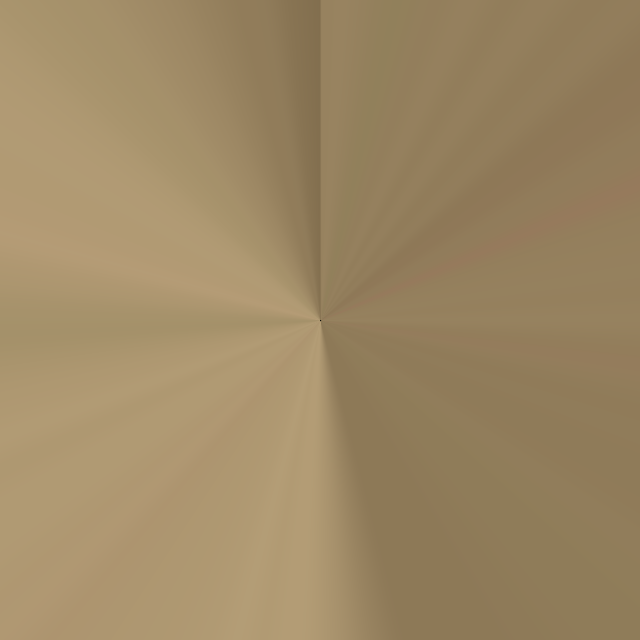
Give the GLSL for this background, as a WebGL 1 fragment shader.

```glsl
precision highp float;
// Conic sweep of brushed sand tones with soft angular beams and a seam at the top.

#define CENTER vec2(0.501, 0.499)
#define SHADE vec3(0.565, 0.485, 0.352)
#define SAND vec3(0.690, 0.602, 0.450)
#define DOT_COLOR vec3(0.06, 0.06, 0.04)
#define DOT_RADIUS 0.001
#define ROSE_TINT vec3(0.014, -0.014, 0.002)
#define OLIVE_TINT vec3(-0.010, 0.006, -0.008)
#define STREAK_COUNT 72.0
#define STREAK_AMOUNT 0.007

uniform vec2 u_resolution;

float hash(float n) {
  n = fract(n * 0.1031);
  n *= n + 33.33;
  return fract(n * (n + n));
}

// Value noise along the angle, from -1 to 1.
float streakNoise(float x) {
  float cell = floor(x);
  float f = fract(x);
  return 2.0 * mix(hash(cell), hash(cell + 1.0), f * f * (3.0 - 2.0 * f)) - 1.0;
}

// Soft beam around an angle, in degrees.
float beam(float angle, float middle, float width) {
  float d = (angle - middle) / width;
  return exp(-d * d);
}

// Brightness: dark right half, light left half that falls off toward the seam.
float sweepLight(float angle) {
  float light = smoothstep(165.0, 184.0, angle);
  light -= 1.4 * pow(max(angle - 300.0, 0.0) / 60.0, 1.5);
  light += 0.24 * beam(angle, 0.0, 8.0);
  light += 0.12 * beam(angle, 24.0, 18.0);
  light -= 0.07 * beam(angle, 53.0, 8.0);
  light += 0.18 * beam(angle, 84.0, 16.0);
  light -= 0.10 * beam(angle, 158.0, 12.0);
  light += 0.09 * beam(angle, 188.0, 9.0);
  light -= 0.08 * beam(angle, 222.0, 10.0);
  light -= 0.34 * beam(angle, 269.0, 8.0);
  light += 0.09 * beam(angle, 287.0, 9.0);
  return light;
}

vec3 sweepColor(float angle) {
  vec3 color = mix(SHADE, SAND, sweepLight(angle));

  // Rose and olive hue shifts
  float rose = beam(angle, 67.0, 2.8) + 0.5 * beam(angle, 98.0, 2.5);
  rose += 0.35 * beam(angle, 54.0, 6.0) + 0.3 * beam(angle, 222.0, 8.0);
  rose += 0.3 * beam(angle, 286.0, 7.0);
  float olive = 0.8 * beam(angle, 13.0, 4.0) + 0.6 * beam(angle, 268.0, 7.0);
  olive += 0.4 * beam(angle, 135.0, 9.0) + 0.4 * beam(angle, 319.0, 8.0);
  color += ROSE_TINT * rose + OLIVE_TINT * olive;

  // Fine streaks
  return color + STREAK_AMOUNT * streakNoise(angle / 360.0 * STREAK_COUNT);
}

void main() {
  float pixel = 1.0 / min(u_resolution.x, u_resolution.y);
  vec2 p = (gl_FragCoord.xy / u_resolution - CENTER) * u_resolution * pixel;
  float radius = length(p);

  // Clockwise angle from the top, 0 to 360 degrees
  float angle = degrees(atan(p.x, p.y + (radius < 1e-6 ? 1e-6 : 0.0)));
  angle = mod(angle + 360.0, 360.0);
  vec3 color = sweepColor(angle);

  // Smooth seam
  if (p.y > 0.0 && abs(p.x) < pixel) {
    float side = smoothstep(-pixel, pixel, p.x);
    color = mix(sweepColor(360.0), sweepColor(0.0), side);
  }

  // Central dot
  float dotMask = 1.0 - smoothstep(DOT_RADIUS - 0.5 * pixel, DOT_RADIUS + 0.5 * pixel, radius);
  gl_FragColor = vec4(mix(color, DOT_COLOR, dotMask), 1.0);
}
```
